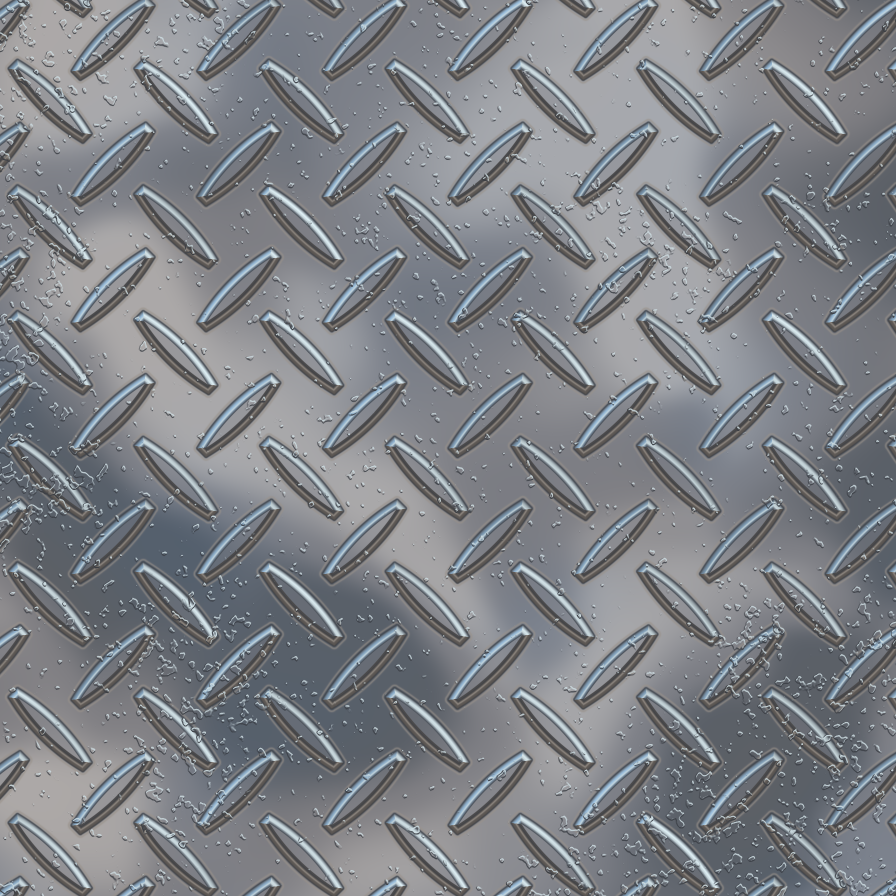
A WebGL 1 fragment shader for this texture:

```glsl
precision highp float;
// Worn steel tread plate: alternating diagonal lugs, cloudy reflections, clustered flecks.

uniform vec2 u_resolution;

#define PITCH 0.1403               // spacing of lugs of one direction
#define ORIGIN vec2(0.056, 0.887)  // centre of one falling lug
#define HALF_LENGTH 0.0575
#define MID_WIDTH 0.0132           // half width at the middle
#define END_WIDTH 0.0060           // half width at the blunt ends
#define ROUNDING 0.0022
#define BEVEL 0.0098
#define CLOUD_SCALE 4.6
#define FLECK_SCALE 125.0

const vec3 SLATE = vec3(0.345, 0.375, 0.415);
const vec3 STEEL = vec3(0.49, 0.50, 0.53);
const vec3 SILVER = vec3(0.66, 0.66, 0.67);
const vec3 GLINT = vec3(0.80, 0.86, 0.88);
const vec3 SKY = vec3(0.55, 0.68, 0.79);
const vec3 EARTH = vec3(0.36, 0.34, 0.325);
const vec3 TAN = vec3(0.60, 0.57, 0.54);
const vec3 SHADOW = vec3(0.22, 0.235, 0.26);

float hash(vec2 p) {
  vec3 q = fract(vec3(p.xyx) * 0.1031);
  q += dot(q, q.yzx + 33.33);
  return fract((q.x + q.y) * q.z);
}

float noise(vec2 p) {
  vec2 i = floor(p), f = fract(p);
  f = f * f * f * (f * (f * 6.0 - 15.0) + 10.0);
  return mix(mix(hash(i), hash(i + vec2(1.0, 0.0)), f.x),
             mix(hash(i + vec2(0.0, 1.0)), hash(i + 1.0), f.x), f.y);
}

vec2 turn(vec2 p) { return mat2(0.8, 0.6, -0.6, 0.8) * p; }

// Soft stripe centred at c
float band(float x, float c, float w) {
  float k = (x - c) / w;
  return exp(-k * k);
}

// Lens with blunt, rounded ends, lying along x
float lugDistance(vec2 q) {
  q = abs(q);
  float u = min(q.x / HALF_LENGTH, 1.0);
  vec2 e = q - vec2(HALF_LENGTH, mix(MID_WIDTH, END_WIDTH, u * u));
  return length(max(e, 0.0)) + min(max(e.x, e.y), 0.0) - ROUNDING;
}

vec2 cell(vec2 p) { return (fract(p / PITCH + 0.5) - 0.5) * PITCH; }

// Falling and rising lugs on two interleaved grids
float plateDistance(vec2 p) {
  vec2 a = cell(p - ORIGIN), b = cell(p - ORIGIN - 0.5 * PITCH);
  float falling = lugDistance(vec2(a.x - a.y, a.x + a.y) * 0.7071);
  float rising = lugDistance(vec2(b.x + b.y, b.y - b.x) * 0.7071);
  return min(falling, rising);
}

// Blurred reflections on the flat metal
vec3 clouds(vec2 p) {
  vec2 q = turn(p) * CLOUD_SCALE;
  q += 0.5 * vec2(noise(q + 7.0), noise(q + 19.0));
  float n = 0.68 * noise(q + 3.0) + 0.32 * noise(turn(q) * 2.1 + 11.0);
  vec3 c = mix(SLATE, STEEL, smoothstep(0.25, 0.55, n));
  c = mix(c, SILVER, smoothstep(0.52, 0.82, n));
  float warmth = noise(q * 1.3 + 41.0) - 0.5;
  return c + warmth * vec3(0.035, 0.0, -0.035);
}

// Raised specks; a lower threshold gives a denser scatter
float fleck(vec2 p, float threshold) {
  vec2 q = turn(p) * FLECK_SCALE;
  float n = 0.65 * noise(q) + 0.35 * noise(turn(q) * 2.1 + 5.0);
  return smoothstep(threshold, threshold + 0.10, n);
}

vec3 surface(vec2 p) {
  // Fleck relief, gathered into worn patches
  float wear = 0.7 * noise(p * 4.3 + 23.0) + 0.3 * noise(p * 13.0 + 2.0);
  float threshold = mix(0.79, 0.63, smoothstep(0.45, 0.80, wear));
  vec2 step1 = vec2(0.0013, 0.0);
  float f = fleck(p, threshold);
  vec2 slope = vec2(fleck(p + step1.xy, threshold), fleck(p + step1.yx, threshold)) - f;

  // Lug edge and its outward direction, dented by the flecks
  vec2 q = p + slope * 0.0035;
  vec2 eps = vec2(0.0005, 0.0);
  float d = plateDistance(q);
  vec2 n = vec2(plateDistance(q + eps.xy), plateDistance(q + eps.yx)) - d;
  n /= max(length(n), 0.00001);
  float t = -d / BEVEL;

  vec3 base = clouds(p);
  vec3 color = mix(base, TAN, 0.6 * band(d, 0.0024, 0.0012));

  // Chrome bevel: bright sky above, earth tones below
  float gleam = 0.82 + 0.3 * noise(p * 9.0 + 31.0);
  vec3 sky = mix(SKY, GLINT, smoothstep(-0.7, 0.6, n.x));
  vec3 upper = mix(SLATE, sky * gleam, band(t, 0.48, 0.32));
  upper = mix(upper, GLINT, 0.8 * band(t, 0.62, 0.11));
  vec3 lower = mix(EARTH, TAN, 0.75 * band(t, 0.50, 0.11));
  lower = mix(lower, SHADOW, 0.7 * band(t, 0.78, 0.13));
  vec3 lug = mix(lower, upper, smoothstep(-0.45, 0.45, n.y));
  lug = mix(lug, SHADOW, 0.5 * band(t, 0.97, 0.08));
  lug = mix(lug, mix(base, STEEL, 0.4), smoothstep(0.96, 1.08, t));
  color = mix(color, lug, smoothstep(0.0008, -0.0008, d));
  color = mix(color, SHADOW, 0.65 * band(d, -0.0002, 0.0011));

  // Light and shade on the flecks
  float relief = -slope.y - 0.5 * slope.x;
  color = mix(color, GLINT, clamp(relief * 1.2, 0.0, 0.85));
  return mix(color, SHADOW, clamp(-relief * 1.2, 0.0, 0.8));
}

void main() {
  // Four samples per pixel smooth the fine lines
  vec3 sum = vec3(0.0);
  for (int i = 0; i < 4; i++) {
    float k = float(i);
    vec2 offset = vec2(mod(k, 2.0), floor(k * 0.5)) * 0.5 - 0.25;
    sum += surface((gl_FragCoord.xy + offset) / u_resolution);
  }
  gl_FragColor = vec4(sum * 0.25, 1.0);
}
```
